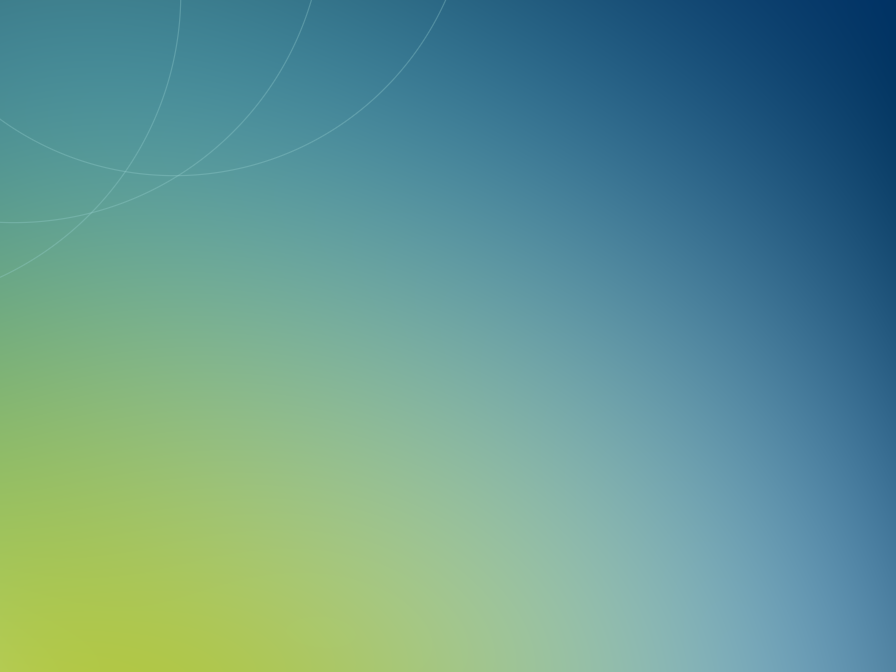
Reproduce this background procedurally as a Shadertoy shader.

```glsl
// A soft mesh gradient from lime (lower left) through teal to navy (upper right),
// with three thin rings crossing in the upper left corner.
// Four horizontal colour ramps are blended vertically by the same cubic curve.

#define RING_TINT     vec3(0.60, 0.82, 0.82)
#define RING_OPACITY  0.32
#define RING_WIDTH    0.0018
#define RING_COUNT    3

// Colour from 8-bit channel values.
vec3 rgb(float r, float g, float b) {
    return vec3(r, g, b) / 255.0;
}

// Smooth cubic through four colours spaced evenly over t = 0..1.
vec3 cubicRamp(vec3 c0, vec3 c1, vec3 c2, vec3 c3, float t) {
    float s = 3.0 * t;
    float a = s - 1.0, b = s - 2.0, c = s - 3.0;
    return -c0 * a * b * c / 6.0
         +  c1 * s * b * c / 2.0
         -  c2 * s * a * c / 2.0
         +  c3 * s * a * b / 6.0;
}

// Background colour at uv, both axes 0..1.
vec3 meshGradient(vec2 uv) {
    vec3 limeRow = cubicRamp(rgb(180.0, 203.0, 82.0), rgb(172.0, 199.0, 93.0),
                             rgb(148.0, 190.0, 168.0), rgb(82.0, 132.0, 162.0), uv.x);
    vec3 sageRow = cubicRamp(rgb(142.0, 187.0, 105.0), rgb(148.0, 190.0, 138.0),
                             rgb(122.0, 171.0, 172.0), rgb(52.0, 105.0, 142.0), uv.x);
    vec3 tealRow = cubicRamp(rgb(95.0, 159.0, 141.0), rgb(97.0, 159.0, 158.0),
                             rgb(71.0, 129.0, 154.0), rgb(18.0, 70.0, 110.0), uv.x);
    vec3 navyRow = cubicRamp(rgb(62.0, 126.0, 140.0), rgb(54.0, 118.0, 139.0),
                             rgb(28.0, 84.0, 122.0), rgb(0.0, 50.0, 100.0), uv.x);
    return cubicRamp(limeRow, sageRow, tealRow, navyRow, uv.y);
}

// Antialiased coverage of a thin circle outline.
float ringCoverage(vec2 p, vec2 center, float radius, float pixel) {
    float edge = abs(length(p - center) - radius);
    return clamp((0.5 * RING_WIDTH - edge) / pixel + 0.5, 0.0, 1.0);
}

void mainImage(out vec4 fragColor, in vec2 fragCoord) {
    vec2 uv = fragCoord / iResolution.xy;
    vec2 p = fragCoord / iResolution.y;
    float pixel = 1.0 / iResolution.y;

    vec3 color = meshGradient(uv);

    // Rings: center x, center y, radius in canvas heights.
    vec3 rings[RING_COUNT] = vec3[RING_COUNT](
        vec3(0.2595, 1.181, 0.4424),
        vec3(0.0208, 1.130, 0.4613),
        vec3(-0.196, 1.009, 0.465));
    for (int i = 0; i < RING_COUNT; i++) {
        float ring = ringCoverage(p, rings[i].xy, rings[i].z, pixel);
        color = mix(color, RING_TINT, RING_OPACITY * ring);
    }

    fragColor = vec4(clamp(color, 0.0, 1.0), 1.0);
}
```
